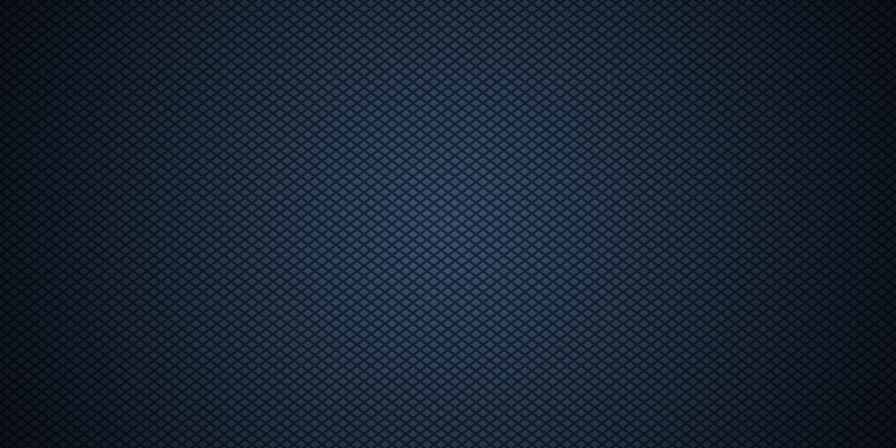
Reproduce this background procedurally as a Shadertoy shader.

```glsl
const vec2 DIAMOND_SIZE = vec2(0.03125, 0.02344); // in canvas heights
const vec3 GLOW_COLOR = vec3(0.182, 0.255, 0.360);
const vec3 MIDDLE_COLOR = vec3(0.112, 0.168, 0.232);
const vec3 RIM_COLOR = vec3(0.034, 0.055, 0.088);
const float MIDDLE_RADIUS = 0.52;
const float RIM_RADIUS = 1.12;
const float GROOVE_WIDTH = 0.05;
const float GROOVE_SOFTNESS = 0.18;
const float GROOVE_DEPTH = 0.52;
const float TILE_GAIN = 1.22;
const float BEVEL = 0.10;
const float GRAIN_SCALE = 110.0;
const float GRAIN_AMOUNT = 0.12;

vec2 hashGradient(vec2 cell) {
    vec2 p = fract(cell * vec2(0.1031, 0.1137));
    p += dot(p, p.yx + 33.33);
    float angle = 6.28318 * fract((p.x + p.y) * p.x * 17.17);
    return vec2(cos(angle), sin(angle));
}

float gradientNoise(vec2 p) {
    vec2 cell = floor(p);
    vec2 f = fract(p);
    vec2 u = f * f * (3.0 - 2.0 * f);
    float a = dot(hashGradient(cell), f);
    float b = dot(hashGradient(cell + vec2(1, 0)), f - vec2(1, 0));
    float c = dot(hashGradient(cell + vec2(0, 1)), f - vec2(0, 1));
    float d = dot(hashGradient(cell + vec2(1, 1)), f - vec2(1, 1));
    return mix(mix(a, b, u.x), mix(c, d, u.x), u.y);
}

vec3 radialGlow(float radius) {
    vec3 inner = mix(GLOW_COLOR, MIDDLE_COLOR, clamp(radius / MIDDLE_RADIUS, 0.0, 1.0));
    float outer = clamp((radius - MIDDLE_RADIUS) / (RIM_RADIUS - MIDDLE_RADIUS), 0.0, 1.0);
    return mix(inner, RIM_COLOR, outer);
}

float diamondShade(vec2 p, float pixel) {
    vec2 scaled = p / DIAMOND_SIZE;
    vec2 lattice = vec2(scaled.x + scaled.y, scaled.y - scaled.x);
    vec2 local = fract(lattice) - 0.5;
    vec2 edgeDistance = 0.5 - abs(local);

    // Dark grooves along both diagonals
    float pixelWidth = pixel * length(1.0 / DIAMOND_SIZE);
    float softness = max(GROOVE_SOFTNESS, pixelWidth);
    vec2 raised = smoothstep(GROOVE_WIDTH, GROOVE_WIDTH + softness, edgeDistance);
    float shade = mix(1.0 - GROOVE_DEPTH, 1.0, raised.x * raised.y);

    // Upper facets catch slightly more light
    return shade * (1.0 + BEVEL * (local.x + local.y));
}

void mainImage(out vec4 fragColor, in vec2 fragCoord) {
    float pixel = 1.0 / iResolution.y;
    vec2 p = (fragCoord - 0.5 * iResolution.xy) * pixel;

    vec3 color = radialGlow(length(p));
    color *= TILE_GAIN * diamondShade(p, pixel);

    // Fine fabric grain
    color *= 1.0 + GRAIN_AMOUNT * gradientNoise(p * GRAIN_SCALE + 200.0);

    fragColor = vec4(color, 1.0);
}
```
